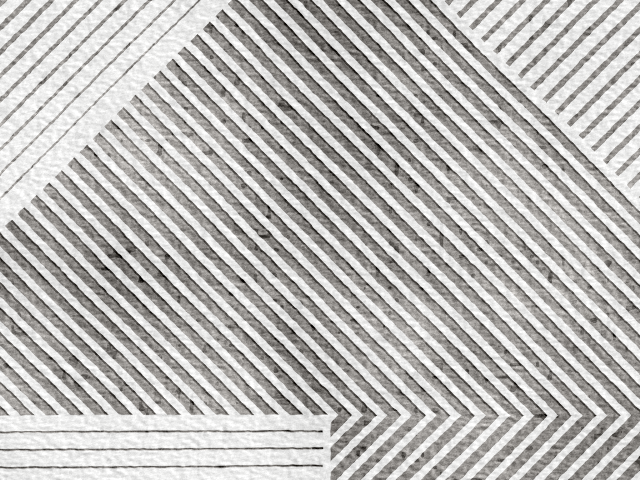
Write a WebGL 2 fragment shader that draws this pattern.

```glsl
#version 300 es
precision highp float;
// Weathered plaster stripes: a wide diagonal field folded into chevrons,
// framed by two hatched corners and a ruled block. Stripe masks come from
// repeated distances; value noise adds wobble, stains, relief and pits.

uniform vec2 u_resolution;
out vec4 fragColor;

// Layout, in canvas heights
const float PITCH = 0.0509;
const float PAINT_HALF = 0.0110;     // half width of a painted field stripe
const float CREASE_Y = 0.1354;       // height where the stripes fold
const float TIP_X = 1.3056;          // tip of one chevron
const float FOLD_SLOPE = 0.985;
const float FIELD_START = 0.481;     // upper left limit of the field
const float LEFT_GROOVE = 0.413;     // groove nearest to the left band
const float FIELD_END = 1.750;       // upper right limit of the field
const float RIGHT_HATCH = 1.777;     // where the right hatching begins
const float RIGHT_GROOVE = 1.701;
const float BLOCK_RIGHT = 0.689;
const float RULE_END = 0.673;
const float RULE_Y = 0.0278;
const float RULE_PITCH = 0.0365;
// Surface
const float WOBBLE = 0.0045;
const float ROUGHNESS = 0.0018;
const vec2 SHADOW_SHIFT = vec2(0.0030, 0.0026);
const vec3 PAINT = vec3(0.925, 0.925, 0.922);
const vec3 STONE = vec3(0.565, 0.552, 0.538);

float hash(vec2 p) {
  vec3 q = fract(vec3(p.xyx) * 0.1031);
  q += dot(q, q.yzx + 33.33);
  return fract((q.x + q.y) * q.z);
}

float noise(vec2 p) {
  vec2 i = floor(p), f = fract(p);
  f = f * f * (3.0 - 2.0 * f);
  return mix(mix(hash(i), hash(i + vec2(1, 0)), f.x),
             mix(hash(i + vec2(0, 1)), hash(i + vec2(1, 1)), f.x), f.y);
}

float fbm(vec2 p) {
  float sum = 0.0, amp = 0.5;
  for (int i = 0; i < 5; i++) {
    sum += amp * noise(p);
    p = mat2(1.6, 1.2, -1.2, 1.6) * p + 7.3;
    amp *= 0.5;
  }
  return sum / 0.97;
}

float above(float edge, float x, float aa) {
  return smoothstep(edge - aa, edge + aa, x);
}

float stripes(float x, float center, float pitch, float halfWidth, float aa) {
  float d = abs(fract((x - center) / pitch + 0.5) - 0.5) * pitch;
  return 1.0 - above(halfWidth, d, aa);
}

// 1 on paint, 0 on bare stone
float paintMask(vec2 p, float aa) {
  p += WOBBLE * (vec2(noise(p * 5.0), noise(p * 5.0 + 40.0)) - 0.5);
  p += ROUGHNESS * (vec2(noise(p * 110.0), noise(p * 110.0 + 9.0)) - 0.5);
  float fold = p.x + FOLD_SLOPE * abs(p.y - CREASE_Y);
  float rise = p.x + 1.0 - p.y;

  float mask = stripes(fold, TIP_X, PITCH, PAINT_HALF, aa);

  // Upper left hatching, its grooves widening toward the corner
  float grooveHalf = 0.0026 + 0.014 * max(LEFT_GROOVE - rise, 0.0);
  float left = stripes(rise, LEFT_GROOVE, PITCH, grooveHalf, aa);
  left *= 1.0 - above(LEFT_GROOVE + 0.015, rise, aa);
  mask = mix(1.0 - left, mask, above(FIELD_START, rise, aa));

  // Upper right hatching behind a solid band
  float right = stripes(rise, RIGHT_GROOVE, PITCH, 0.0078, aa);
  right *= above(RIGHT_HATCH, fold, aa);
  float inRight = above(FIELD_END, fold, aa) * step(CREASE_Y, p.y);
  mask = mix(mask, 1.0 - right, inRight);

  // Ruled block at the lower left
  float rules = stripes(p.y, RULE_Y, RULE_PITCH, 0.0021, aa);
  rules *= (1.0 - above(RULE_END, p.x, aa)) * (1.0 - above(0.115, p.y, aa));
  float block = (1.0 - above(BLOCK_RIGHT, p.x, aa)) * (1.0 - above(CREASE_Y, p.y, aa));
  return mix(mask, 1.0 - rules, block);
}

float patchAt(vec2 p, vec2 center, float radius) {
  vec2 d = (p - center) / radius;
  return exp(-dot(d, d));
}

void main() {
  vec2 p = gl_FragCoord.xy / u_resolution.y;
  float aa = 0.9 / u_resolution.y;
  float mask = paintMask(p, aa);
  float shadow = max(paintMask(p + SHADOW_SHIFT, aa) - mask, 0.0);

  // Broad stains, worn patches and grainy relief
  float stain = fbm(p * 4.5 + 3.0) - 0.5;
  float worn = patchAt(p, vec2(0.28, 0.72), 0.13) + patchAt(p, vec2(0.82, 0.28), 0.10)
             + 0.5 * patchAt(p, vec2(0.02, 0.42), 0.16);
  float soot = patchAt(p, vec2(0.66, 0.93), 0.20) + 0.7 * patchAt(p, vec2(0.42, 0.36), 0.13)
             + 0.7 * patchAt(p, vec2(0.80, 0.04), 0.12);
  vec2 grainP = p * vec2(90.0, 150.0);
  float relief = fbm(grainP) - fbm(grainP + vec2(0.5, 0.6));
  float speck = hash(floor(p * 384.0)) - 0.5;
  float pits = above(0.83, noise(p * 75.0 + 17.0), 0.05) * above(0.5, noise(p * 9.0), 0.12);

  vec3 stone = STONE + 0.38 * stain + 0.13 * worn - 0.10 * soot;
  stone += 0.40 * relief + 0.07 * speck - 0.20 * pits - 0.27 * shadow;
  vec3 paint = PAINT + 0.14 * min(stain, 0.1) - 0.03 * soot;
  paint += 0.22 * relief + 0.03 * speck - 0.05 * pits;
  fragColor = vec4(clamp(mix(stone, paint, mask), 0.0, 1.0), 1.0);
}
```
